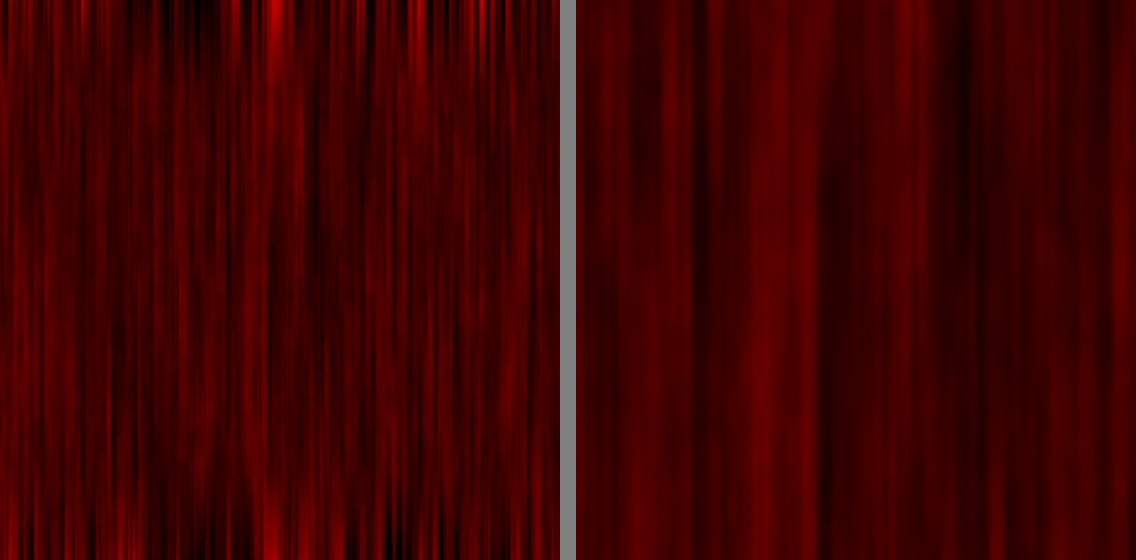
Left, the full canvas; right, a detail of the centre.
Reproduce this texture procedurally as a Shadertoy shader.

```glsl
// Dark red curtain of vertical streaks, with stronger contrast at the top and bottom hems.

// Integer hash of a lattice cell, 0 to 1.
float hash(ivec2 cell) {
    uvec2 q = uvec2(cell) * uvec2(1597u, 3571u);
    uint n = q.x ^ (q.y * 7919u);
    n = (n ^ (n >> 15)) * 73244475u;
    n = (n ^ (n >> 13)) * 73244475u;
    n ^= n >> 16;
    return float(n & 65535u) / 65535.0;
}

// Value noise with fairly crisp sides across x and soft ends along y.
float threadNoise(vec2 p) {
    ivec2 cell = ivec2(floor(p));
    vec2 f = fract(p);
    float across = smoothstep(0.15, 0.85, f.x);
    float along = smoothstep(0.0, 1.0, f.y);
    float low = mix(hash(cell), hash(cell + ivec2(1, 0)), across);
    float high = mix(hash(cell + ivec2(0, 1)), hash(cell + ivec2(1, 1)), across);
    return mix(low, high, along) - 0.5;
}

// Broad folds, streaks and fine threads, centred on zero.
float fabric(vec2 uv) {
    float folds = threadNoise(vec2(uv.x * 43.0 + 11.0, uv.y * 80.0));
    float streaks = threadNoise(vec2(uv.x * 108.0 + 301.0, uv.y * 80.0));
    float threads = threadNoise(vec2(uv.x * 230.0 + 907.0, uv.y * 80.0));
    return 0.32 * folds + 0.5 * streaks + 0.2 * threads;
}

void mainImage(out vec4 fragColor, in vec2 fragCoord) {
    vec2 uv = fragCoord / iResolution.xy;

    // Long vertical blur; clamping at the borders stretches the hem streaks.
    const int SAMPLES = 36;
    float sum = 0.0;
    for (int i = 0; i < SAMPLES; i++) {
        float offset = (float(i) + 0.5) / float(SAMPLES) - 0.5;
        sum += fabric(vec2(uv.x, clamp(uv.y + 0.31 * offset, 0.0, 1.0)));
    }
    float shade = 1.6 * sum / float(SAMPLES);

    // Lift the highlights a little more than the shadows sink.
    float red = 0.253 + shade + 0.6 * shade * shade;
    fragColor = vec4(clamp(red, 0.01, 0.75), 0.0, 0.0, 1.0);
}
```
